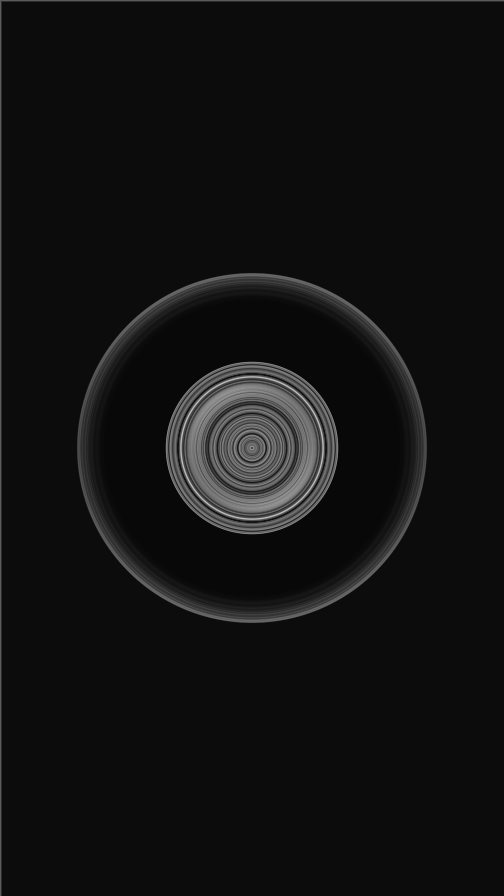
This background is drawn by a Shadertoy shader. Its source:

```glsl
// A grooved grey disc floats inside a wide, softly shaded hoop on near-black.
// Grooves are gradient noise sampled along the radius; the hoop fades inward
// from a fine bright rim, and a hairline runs along the left and top borders.

#define DISC_RADIUS 0.171
#define BAND_RADIUS 0.127
#define HOOP_RADIUS 0.347
#define HOOP_DEPTH 0.060
#define GROOVE_FREQ 125.0
#define GROOVE_CONTRAST 0.52
#define BACK_TONE 0.048
#define WELL_TONE 0.030
#define HAIRLINE_TONE 0.36

float slope(float cell) {
    return 2.0 * fract(sin(cell * 127.1 + 3.7) * 43758.5) - 1.0;
}

// One-dimensional gradient noise, roughly -0.5 to 0.5
float gradientNoise(float x) {
    float cell = floor(x), t = x - cell;
    float blend = t * t * t * (t * (t * 6.0 - 15.0) + 10.0);
    return mix(slope(cell) * t, slope(cell + 1.0) * (t - 1.0), blend);
}

// Layered circular grooves
float grooves(float radius) {
    float sum = 0.0, weight = 1.0, freq = GROOVE_FREQ;
    for (int i = 0; i < 3; i++) {
        sum += weight * gradientNoise(radius * freq + float(i) * 19.3);
        freq *= 1.7;
        weight *= 0.85;
    }
    return sum;
}

// Filled circle with a pixel-wide smooth edge
float circleMask(float radius, float size, float pixel) {
    return 1.0 - smoothstep(size - pixel, size + pixel, radius);
}

float discTone(float radius, float angle) {
    float band = smoothstep(0.090, 0.118, radius)
               * (1.0 - smoothstep(BAND_RADIUS - 0.004, BAND_RADIUS + 0.004, radius));
    float sheen = 0.5 + 0.5 * cos(2.0 * (angle - 2.1));
    float tone = 0.34 + band * (0.10 + 0.10 * sheen);
    tone += 0.05 * (1.0 - smoothstep(0.0, 0.09, radius));
    tone += GROOVE_CONTRAST * grooves(radius) * mix(1.0, 0.65, band);
    // Dark groove around the core, dark pin and a light outer lip
    tone -= 0.22 * exp(-pow((radius - 0.087) / 0.0022, 2.0));
    tone -= 0.20 * exp(-pow(radius / 0.004, 2.0));
    tone += 0.12 * exp(-pow((radius - DISC_RADIUS + 0.003) / 0.002, 2.0));
    return clamp(tone, 0.07, 0.85);
}

float hoopTone(float radius, float angle) {
    float depth = (HOOP_RADIUS - radius) / HOOP_DEPTH;
    float fade = pow(clamp(1.0 - depth, 0.0, 1.0), 1.8);
    // The sides are dimmer than the top and bottom
    float side = pow(abs(cos(angle)), 6.0);
    float tone = 0.29 * fade * (1.0 - 0.22 * side);
    tone *= 1.0 + 0.9 * grooves(radius + 0.41);
    float rim = exp(-pow((radius - HOOP_RADIUS + 0.004) / 0.0035, 2.0));
    return max(tone, 0.0) + 0.13 * rim * (1.0 - 0.45 * side);
}

void mainImage(out vec4 fragColor, in vec2 fragCoord) {
    float pixel = 1.0 / iResolution.x;
    vec2 p = (fragCoord - 0.5 * iResolution.xy) * pixel;
    float radius = length(p);
    float angle = atan(p.y, p.x + 1e-6);

    // Background, dark well with hoop, then central disc
    float tone = BACK_TONE;
    float hoop = WELL_TONE + hoopTone(radius, angle);
    tone = mix(tone, hoop, circleMask(radius, HOOP_RADIUS, 0.7 * pixel));
    float disc = discTone(radius, angle);
    tone = mix(tone, disc, circleMask(radius, DISC_RADIUS, 0.7 * pixel));

    // Hairline on the left and top borders
    vec2 inset = vec2(fragCoord.x, iResolution.y - fragCoord.y) * pixel;
    float border = min(inset.x, inset.y);
    float hairline = 1.0 - smoothstep(0.0017, 0.0040, border);
    tone = mix(tone, HAIRLINE_TONE, hairline);

    fragColor = vec4(vec3(tone), 1.0);
}
```
